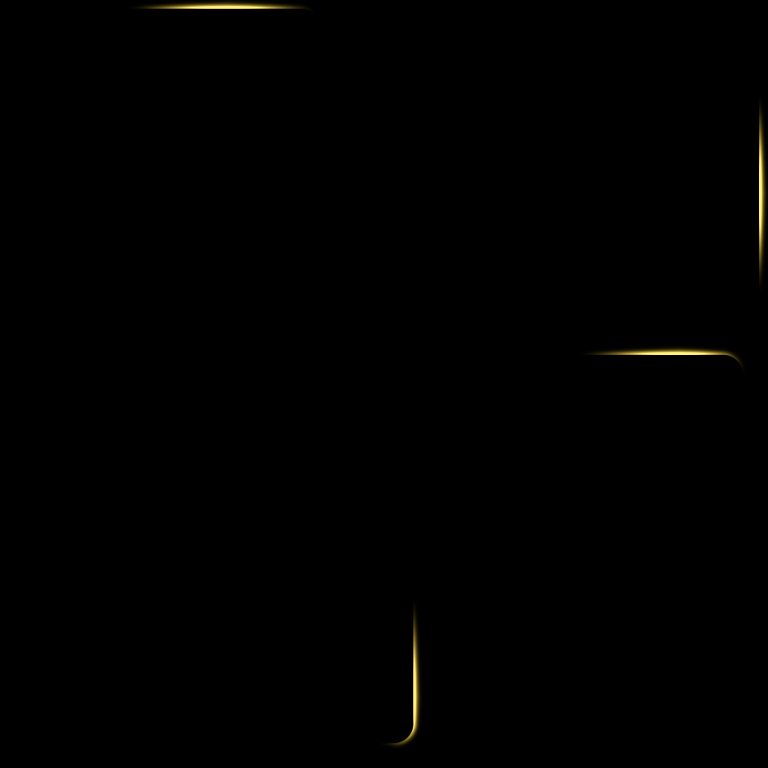
Reproduce this background procedurally as a three.js fragment shader.

```glsl
varying vec2 vUv;

const vec3 BACKGROUND = vec3(0.0);
const vec3 GOLD = vec3(0.92, 0.77, 0.16);
const vec3 PALE_CORE = vec3(0.16, 0.20, 0.36);
const vec2 RIGHT = vec2(1.0, 0.0);
const vec2 DOWN = vec2(0.0, -1.0);
const float CORNER_RADIUS = 0.0255;
const float TAIL_LENGTH = 0.133;
const float GLOW_WIDTH = 0.0057;
const float EDGE_SOFTNESS = 0.0010;
const float GAIN = 1.25;
const float HALF_PI = 1.570796;

// Distance along (x) and outward from (y) a line that turns clockwise.
vec2 railCoords(vec2 p, vec2 corner, vec2 heading) {
  vec2 inward = vec2(heading.y, -heading.x);
  vec2 q = vec2(dot(p - corner, heading), dot(p - corner, inward));
  if (q.x < 0.0) return vec2(q.x, -q.y);

  vec2 fromCenter = q - vec2(0.0, CORNER_RADIUS);
  if (fromCenter.y > 0.0) {
    return vec2(CORNER_RADIUS * HALF_PI + fromCenter.y, q.x - CORNER_RADIUS);
  }
  float angle = atan(fromCenter.x, max(-fromCenter.y, 1e-5));
  return vec2(CORNER_RADIUS * angle, length(fromCenter) - CORNER_RADIUS);
}

// Tapered light with a crisp inner edge and a soft outer glow.
float streak(vec2 p, vec2 corner, vec2 heading, float peak, float headLength) {
  vec2 rail = railCoords(p, corner, heading);
  float offset = rail.x - peak;
  float reach = offset < 0.0 ? TAIL_LENGTH : headLength;
  float taper = max(1.0 - abs(offset) / reach, 0.0);
  float along = smoothstep(0.0, 0.85, taper);
  float width = GLOW_WIDTH * mix(0.55, 1.0, taper);
  float inner = smoothstep(-EDGE_SOFTNESS, EDGE_SOFTNESS, rail.y);
  float across = max(rail.y, 0.0) / width;
  return along * inner * exp(-across * across);
}

void main() {
  // Corner start, heading, brightest point and forward reach of each streak.
  float light = streak(vUv, vec2(0.3919, 0.9887), RIGHT, -0.097, 0.120);
  light = max(light, streak(vUv, vec2(0.9885, 0.0365), DOWN, -0.712, 0.133));
  light = max(light, streak(vUv, vec2(0.9414, 0.5380), RIGHT, -0.058, 0.100));
  light = max(light, streak(vUv, vec2(0.5382, 0.0579), DOWN, -0.034, 0.095));

  // Gold falloff with a pale, hot center.
  light = min(light * GAIN, 1.0);
  vec3 glow = GOLD * light + PALE_CORE * light * light * light;
  gl_FragColor = vec4(min(BACKGROUND + glow, 1.0), 1.0);
}
```
